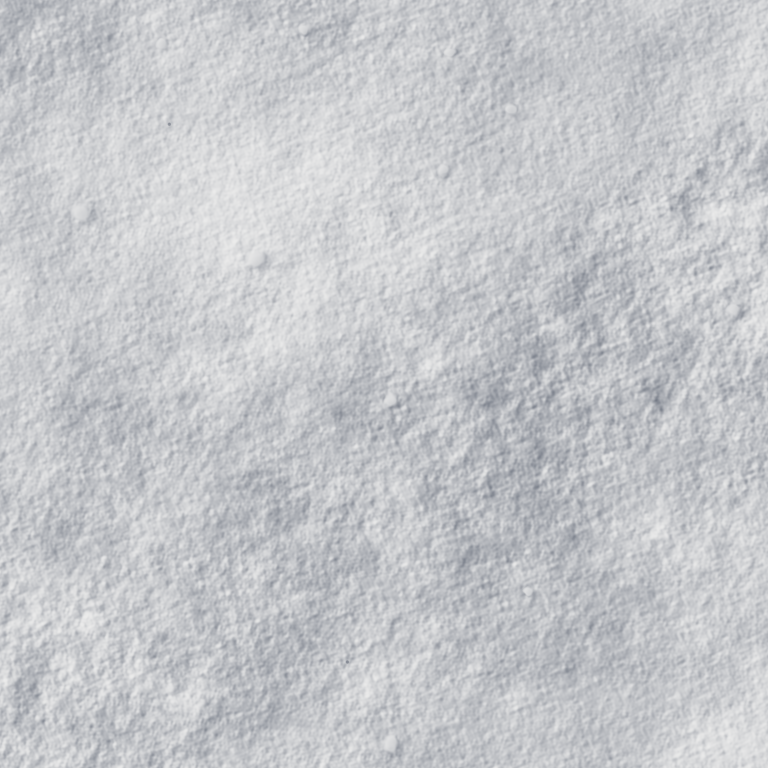
Give the GLSL for this texture, as a Shadertoy shader.

```glsl
// Trampled snow in low side light: soft drifts, crumbly clumps, fine grain and loose lumps.

const vec2 LIGHT_DIR = vec2(-0.87, 0.5);

float hash(vec2 p) {
    return fract(sin(dot(p, vec2(127.1, 311.7))) * 43758.5453);
}

float noise(vec2 p) {
    vec2 i = floor(p), f = fract(p);
    f = f * f * (3.0 - 2.0 * f);
    return mix(mix(hash(i), hash(i + vec2(1, 0)), f.x),
               mix(hash(i + vec2(0, 1)), hash(i + vec2(1, 1)), f.x), f.y);
}

// Every octave is turned, the first one too, to hide the lattice
float fbm(vec2 p, int octaves) {
    float sum = 0.0, amp = 0.5;
    p = mat2(0.88, 0.47, -0.47, 0.88) * p;
    for (int i = 0; i < octaves; i++) {
        sum += amp * noise(p);
        p = mat2(1.6, 1.2, -1.2, 1.6) * p + 17.3;
        amp *= 0.5;
    }
    return sum;
}

// Positive where the surface falls away towards the light
float relief(vec2 p, float freq, float reach, int octaves) {
    return fbm(p * freq, octaves) - fbm((p + LIGHT_DIR * reach) * freq, octaves);
}

// Loose lumps, at most one per cell, each with a soft shadow
float addLumps(float tone, vec2 p, float cells, float chance, float size) {
    vec2 id = floor(p * cells);
    if (hash(id + 3.7) > chance) return tone;
    vec2 jitter = vec2(hash(id + 11.2), hash(id + 23.9));
    vec2 q = p - (id + 0.3 + 0.4 * jitter) / cells;
    q /= size * (0.6 + 0.4 * hash(id + 31.4));
    q += 0.5 * (vec2(noise(q + id * 5.3), noise(q + id * 9.1)) - 0.5);
    tone -= 0.14 * smoothstep(1.4, 0.4, length(q + LIGHT_DIR * 0.6));
    float body = smoothstep(1.1, 0.5, length(q));
    return mix(tone, 0.10 + 0.09 * dot(q, LIGHT_DIR), 0.85 * body);
}

void mainImage(out vec4 fragColor, in vec2 fragCoord) {
    vec2 p = fragCoord / iResolution.y;

    // Broad drifts and smaller blotches
    vec2 along = vec2(dot(p, vec2(0.84, 0.54)), dot(p, vec2(-0.54, 0.84)));
    float drift = fbm(along * vec2(3.1, 3.4) + 4.2, 4) - 0.47;
    float blotches = fbm(p * 11.0 + 2.9, 4) - 0.47;

    // Crumbly ground: a diagonal band plus scattered patches
    float band = exp(-pow((along.y - 0.02) / 0.16, 2.0));
    float patches = fbm(p * 5.0 + 8.6, 4);
    float rough = smoothstep(0.35, 0.95, patches + 0.4 * band);

    // Light on slopes from large to small; raised spots are paler
    vec2 warped = p + 0.014 * vec2(noise(p * 27.0), noise(p * 27.0 + 40.0));
    float clumps = fbm(warped * 38.0 + 6.1, 3) - 0.44;
    float grain = fbm(p * 160.0 + 3.3, 2) - 0.375;
    float tone = 0.036 + 0.27 * drift + 0.14 * blotches - 0.05 * rough;
    tone += 0.22 * relief(warped, 9.0, 0.018, 3);
    tone += mix(0.20, 0.74, rough) * relief(warped, 26.0, 0.006, 3);
    tone += mix(0.04, 0.15, rough) * clumps;
    tone += mix(0.34, 0.46, rough) * relief(p, 135.0, 0.003, 2);
    tone += mix(0.09, 0.14, rough) * grain;

    tone = addLumps(tone, p, 5.0, 0.14, 0.018);
    tone = addLumps(tone, p + 0.37, 11.0, 0.07, 0.011);

    // Rare dark specks
    vec2 speckCell = floor(p * 16.0);
    vec2 speckPos = 0.2 + 0.6 * vec2(hash(speckCell + 5.1), hash(speckCell + 7.7));
    float speck = smoothstep(0.05, 0.015, length(fract(p * 16.0) - speckPos));
    tone -= 0.22 * speck * step(hash(speckCell + 51.3), 0.02);

    // Highlights saturate, shadows turn blue
    tone -= 1.7 * tone * max(tone, 0.0);
    vec3 snow = vec3(0.78, 0.787, 0.80) + tone * vec3(1.0, 0.95, 0.85);
    fragColor = vec4(clamp(snow, 0.0, 1.0), 1.0);
}
```
